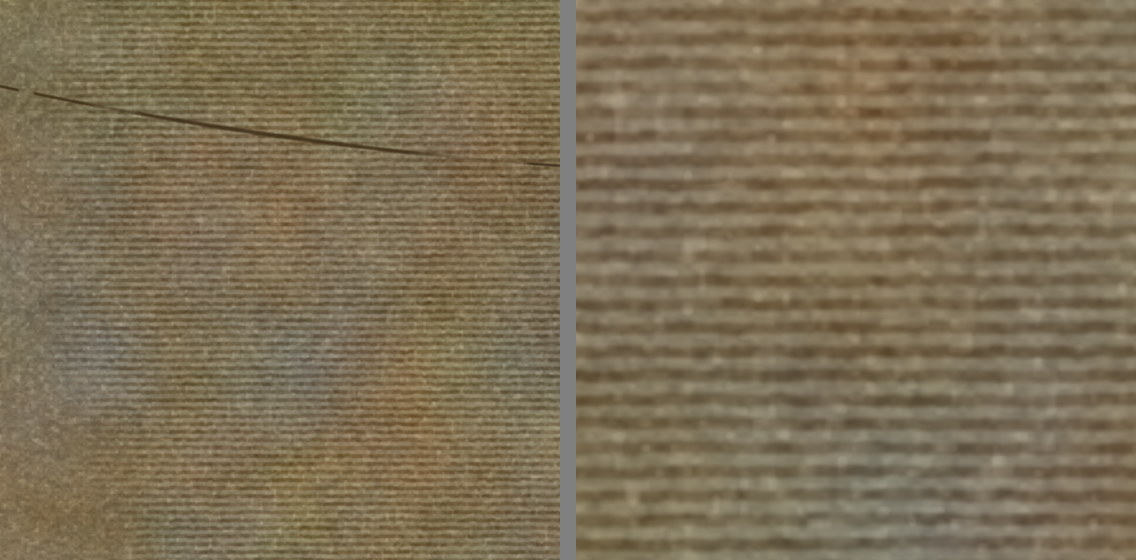
Left: the whole. Right: its middle third, enlarged.
Give the GLSL for this texture, as a WebGL 1 fragment shader.

```glsl
precision highp float;
// Weathered ribbed surface: fine horizontal brown grooves over tan, worn away
// at the left, stained by soft noise patches and crossed by one curved crack.
// Grooves are a soft cosine; stains, speckle and grain are layers of value noise.

uniform vec2 u_resolution;

const vec3 TAN = vec3(0.545, 0.498, 0.392);
const vec3 GROOVE_BROWN = vec3(0.395, 0.325, 0.215);
const vec3 CRACK_BROWN = vec3(0.240, 0.175, 0.090);
const vec3 RUST_SHIFT = vec3(0.022, -0.022, -0.042);
const vec3 GREY_SHIFT = vec3(-0.025, 0.000, 0.038);
const vec3 OLIVE_SHIFT = vec3(0.006, 0.018, -0.032);

const float GROOVE_COUNT = 70.0;
const float GROOVE_WOBBLE = 0.14;    // in groove periods
const float GROOVE_MEAN = 0.36;      // darkness where grooves are worn flat
const float GRAIN_STRENGTH = 0.14;
const float SPECKLE_STRENGTH = 0.07;
const float MOTTLE_STRENGTH = 0.09;
const float CRACK_HALF_WIDTH = 0.0038;

float hash(vec2 p) {
  vec3 q = fract(vec3(p.xyx) * 0.1031);
  q += dot(q, q.yzx + 33.33);
  return fract((q.x + q.y) * q.z);
}

float noise(vec2 p) {
  vec2 cell = floor(p);
  vec2 f = fract(p);
  f = f * f * (3.0 - 2.0 * f);
  float low = mix(hash(cell), hash(cell + vec2(1.0, 0.0)), f.x);
  float high = mix(hash(cell + vec2(0.0, 1.0)), hash(cell + vec2(1.0)), f.x);
  return mix(low, high, f.y);
}

float fbm(vec2 p) {
  float sum = 0.0;
  float weight = 0.5;
  for (int i = 0; i < 4; i++) {
    sum += weight * noise(p);
    p = mat2(1.6, 1.2, -1.2, 1.6) * p + 17.3;
    weight *= 0.5;
  }
  return sum / 0.9375;
}

// Soft round stain with a ragged edge
float stain(vec2 p, vec2 center, float radius) {
  float d = length(p - center) + 0.30 * (fbm(p * 11.0 + 41.0) - 0.5);
  return 1.0 - smoothstep(0.0, radius, d);
}

// How much of the ribbing survives: worn at the left, more so near the bottom
float ribbing(vec2 p) {
  float edge = mix(0.25, 0.10, smoothstep(0.0, 0.5, p.y));
  edge += 0.05 * smoothstep(0.80, 1.0, p.y);
  edge += 0.16 * (fbm(p * 7.0 + 5.0) - 0.5);
  return smoothstep(edge - 0.08, edge + 0.10, p.x);
}

float grooves(vec2 p) {
  float wobble = GROOVE_WOBBLE * (noise(p * vec2(10.0, 24.0)) - 0.5)
               + GROOVE_WOBBLE * (noise(p * vec2(90.0, 70.0) + 9.0) - 0.5);
  float wave = 0.5 + 0.5 * cos(6.28318 * (p.y * GROOVE_COUNT + wobble));
  float depth = 0.60 + 0.25 * noise(p * vec2(18.0, 50.0) + 3.0)
              + 0.35 * (noise(p * vec2(85.0, 70.0) + 21.0) - 0.5);
  return smoothstep(0.0, 1.05, wave) * depth;
}

float crack(vec2 p) {
  float curve = 0.846 - 0.215 * p.x + 0.073 * p.x * p.x;
  float bulge = 1.0 - smoothstep(0.0, 0.45, abs(p.x - 0.48));
  float halfWidth = CRACK_HALF_WIDTH * (0.7 + 0.4 * bulge);
  float line = 1.0 - smoothstep(0.2 * halfWidth, 1.6 * halfWidth, abs(p.y - curve));
  // Breaks and faint stretches along the length
  float gap = smoothstep(0.030, 0.038, p.x) * (1.0 - smoothstep(0.056, 0.064, p.x));
  float faint = smoothstep(0.15, 0.18, p.x) * (1.0 - smoothstep(0.23, 0.26, p.x));
  float fading = smoothstep(0.70, 0.82, p.x) * (1.0 - smoothstep(0.93, 0.95, p.x));
  return line * (1.0 - gap) * (1.0 - 0.45 * faint) * (1.0 - 0.75 * fading);
}

void main() {
  vec2 p = gl_FragCoord.xy / u_resolution;

  // Ribbed base
  float dark = mix(GROOVE_MEAN, grooves(p), ribbing(p));
  vec3 color = mix(TAN, GROOVE_BROWN, dark);

  // Stains: rust, bluish grey and olive
  float rust = 1.5 * (fbm(p * 6.0 + 11.0) - 0.47) + 0.8 * stain(p, vec2(0.74, 0.19), 0.20)
             + 0.5 * stain(p, vec2(0.49, 0.68), 0.13);
  float grey = 1.4 * (fbm(p * 5.5 + 63.0) - 0.50) + 0.9 * stain(p, vec2(0.06, 0.30), 0.32)
             + 0.6 * stain(p, vec2(0.53, 0.36), 0.24);
  float olive = 1.2 * (fbm(p * 5.0 + 87.0) - 0.50) + 0.6 * smoothstep(0.65, 1.0, p.y)
              + 0.8 * stain(p, vec2(0.54, 0.07), 0.15);
  color += RUST_SHIFT * rust + GREY_SHIFT * grey + OLIVE_SHIFT * olive;

  // Broad mottling, pale speckle and fine grain
  color += MOTTLE_STRENGTH * (fbm(p * vec2(9.0, 13.0) + 29.0) - 0.5);
  float speckle = smoothstep(0.62, 1.0, noise(p * vec2(120.0, 135.0) + 51.0));
  color += SPECKLE_STRENGTH * (speckle - 0.12);
  float grain = 0.6 * noise(p * vec2(125.0, 150.0)) + 0.4 * noise(p * vec2(220.0, 250.0) + 7.0);
  color += GRAIN_STRENGTH * (grain - 0.5) * vec3(1.0, 1.0, 0.9);

  color = mix(color, CRACK_BROWN, 0.85 * crack(p));
  gl_FragColor = vec4(clamp(color, 0.0, 1.0), 1.0);
}
```
